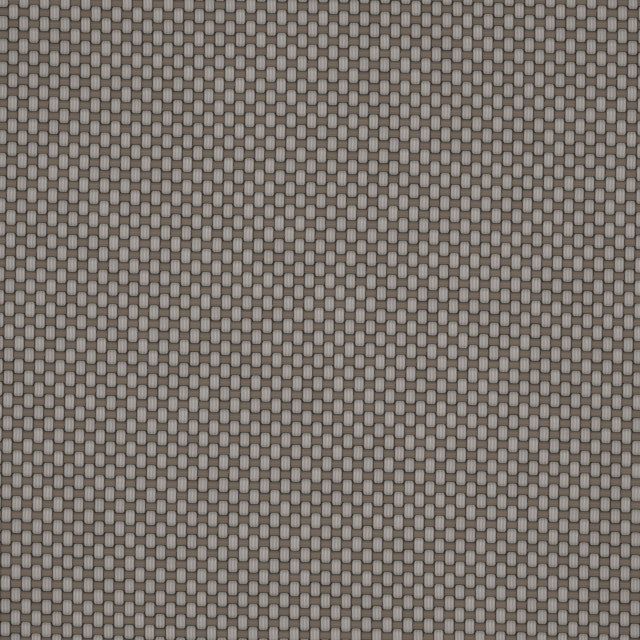
Reproduce this texture procedurally as a Shadertoy shader.

```glsl
#define COLUMNS 62.0
#define ROWS 28.0
#define BLOCK_HALF vec2(0.47, 0.71)
#define CORNER 0.26
#define BAR_HALF 0.39
#define STRANDS 3.0
#define ROW_TILT 0.021
#define COLUMN_LEAN 0.013
#define WEAR 0.05
#define LIGHT_YARN vec3(0.600, 0.580, 0.563)
#define BROWN_YARN vec3(0.430, 0.385, 0.342)
#define GAP_COLOR vec3(0.21, 0.18, 0.15)

float hash(vec2 p) {
    p = fract(p * vec2(0.1031, 0.1173));
    p += dot(p, p.yx + 33.33);
    return fract((p.x + p.y) * p.x * 47.0);
}

float roundedBox(vec2 p, vec2 halfSize, float radius) {
    vec2 d = abs(p) - halfSize + radius;
    return length(max(d, 0.0)) + min(max(d.x, d.y), 0.0) - radius;
}

// Layered sines for slow unevenness in the cloth
float drift(vec2 p) {
    return 0.5 * sin(p.x * 9.0 + 2.0 * sin(p.y * 5.0))
         + 0.3 * sin(p.y * 17.0 + p.x * 11.0)
         + 0.2 * sin(p.x * 31.0 - p.y * 23.0);
}

vec3 weave(vec2 uv, float aa) {
    // Turned cloth: rows fall to the right, columns lean with them
    vec2 cloth = uv + vec2(-COLUMN_LEAN * uv.y, ROW_TILT * uv.x);
    cloth += 0.0008 * sin(uv.yx * vec2(6.0, 7.0));

    // Every second column is shifted by half a repeat
    vec2 grid = cloth * vec2(COLUMNS, ROWS);
    float column = floor(grid.x);
    float along = grid.y + 0.5 * mod(column, 2.0);
    float cellAspect = COLUMNS / ROWS;
    vec2 q = vec2(fract(grid.x) - 0.5, (fract(along) - 0.5) * cellAspect);
    float blockTone = hash(vec2(column, floor(along)) + 7.0);

    // Crosswise brown yarn, shaded below the block above it
    float across = (fract(along + 0.5) - 0.5) * cellAspect;
    float barTone = hash(vec2(column, floor(along + 0.5)) + 91.0);
    float roundness = 1.04 - 0.14 * pow(across / BAR_HALF, 2.0);
    float fiber = 0.03 * sin(across * 24.0 + barTone * 6.28);
    vec3 bar = BROWN_YARN * (roundness + fiber + WEAR * (barTone - 0.5));
    bar *= 1.0 - 0.14 * smoothstep(0.34, 0.5, abs(q.x));
    bar *= 1.0 - 0.16 * smoothstep(0.12, BAR_HALF, across);
    float barMask = 1.0 - smoothstep(BAR_HALF - aa, BAR_HALF + aa, abs(across));
    vec3 color = mix(GAP_COLOR, bar, barMask);

    // Lengthwise light block made of parallel strands
    vec2 halfSize = BLOCK_HALF + vec2(0.0, 0.06 * (blockTone - 0.5));
    float edge = roundedBox(q, halfSize, CORNER);
    color *= mix(0.78, 1.0, smoothstep(0.0, 0.1, edge));
    float pinch = 1.0 + 0.18 * q.y * q.y;
    float sway = 0.05 * (blockTone - 0.5) + 0.015 * sin(along * 13.0);
    float strand = cos((q.x * pinch + sway) * STRANDS * 6.2832);
    float shade = 1.025 + 0.06 * strand + WEAR * (blockTone - 0.5);
    shade -= 0.22 * smoothstep(0.26, 0.48, abs(q.x));
    shade -= 0.18 * smoothstep(0.28, 0.72, abs(q.y));
    float glint = exp(-18.0 * pow(q.y - 0.5 * (blockTone - 0.4), 2.0));
    shade += 0.06 * glint * max(strand, 0.0);
    float blockMask = 1.0 - smoothstep(-aa, aa, edge);
    return mix(color, LIGHT_YARN * shade, blockMask);
}

void mainImage(out vec4 fragColor, in vec2 fragCoord) {
    vec2 uv = fragCoord / iResolution.xy;
    float aa = COLUMNS / iResolution.x;

    // Four samples per pixel keep the thin strands smooth
    vec3 color = vec3(0.0);
    for (int i = 0; i < 4; i++) {
        vec2 offset = vec2(float(i % 2), float(i / 2)) * 0.5 - 0.25;
        color += 0.25 * weave(uv + offset / iResolution.xy, 0.5 * aa);
    }

    // Soft light falloff and cloth unevenness
    vec2 center = uv - 0.5;
    color *= 1.02 - 0.12 * dot(center, center) + 0.006 * drift(uv);
    fragColor = vec4(color, 1.0);
}
```
